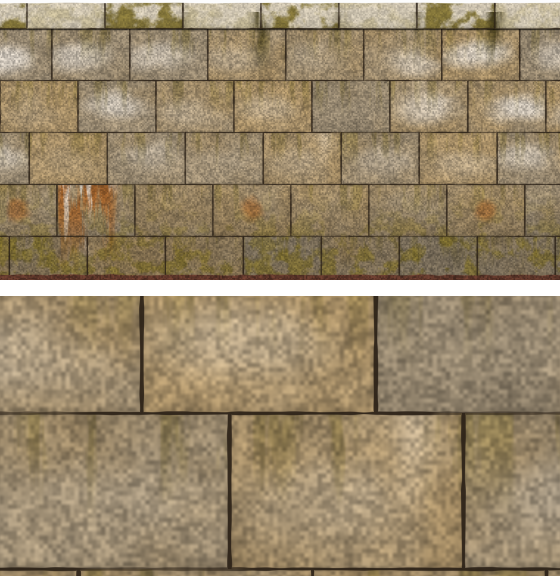
Top, the full canvas; bottom, a detail of the centre.
This texture is drawn by a Shadertoy shader. Its source:

```glsl
// Weathered granite block wall: five staggered courses under a pale coping.
// Each block gets a hashed tone and bleached patch; noise masks add grain,
// moss, drips and rust. Lengths are in canvas heights, origin at lower left.

const float BLOCK_W = 0.2785;
const float COURSE_H = 0.1855;
const float COURSE_BASE = -0.0295;   // bottom of the lowest course
const float COPING_Y = 0.898;
const float GROUND_Y = 0.018;
const float JOINT_V = 0.0024;        // half widths of the joints
const float JOINT_H = 0.0018;
const float GRAIN = 0.36;
const float OFFSETS[6] = float[6](0.12, 0.73, 0.375, 0.0, 0.665, 0.346);

const vec3 STONE = vec3(0.61, 0.55, 0.455);
const vec3 STONE_OCHRE = vec3(0.60, 0.51, 0.365);
const vec3 BLEACH = vec3(0.82, 0.79, 0.75);
const vec3 COPING = vec3(0.83, 0.79, 0.71);
const vec3 MOSS = vec3(0.40, 0.35, 0.12);
const vec3 MOSS_DARK = vec3(0.24, 0.21, 0.08);
const vec3 RUST = vec3(0.60, 0.37, 0.17);
const vec3 JOINT = vec3(0.17, 0.13, 0.09);
const vec3 GROUND = vec3(0.36, 0.21, 0.16);
const vec3 SKY = vec3(0.99);

float hash(vec2 p) {
    vec3 q = fract(p.xyx * 0.1031);
    q += dot(q, q.yzx + 33.33);
    return fract((q.x + q.y) * q.z);
}

float noise(vec2 p) {
    vec2 i = floor(p), f = fract(p);
    f = f * f * (3.0 - 2.0 * f);
    return mix(mix(hash(i), hash(i + vec2(1, 0)), f.x),
               mix(hash(i + vec2(0, 1)), hash(i + vec2(1, 1)), f.x), f.y);
}

float fbm(vec2 p) {
    float sum = 0.0, amp = 0.53;
    for (int i = 0; i < 4; i++) {
        sum += amp * noise(p);
        p = p * 2.03 + 17.3;
        amp *= 0.5;
    }
    return sum;
}

// Soft vertical run that starts at a given point and fades downwards
float drip(vec2 p, vec2 start, float halfWidth, float len) {
    float x = (p.x - start.x) / halfWidth;
    float fall = smoothstep(start.y - len, start.y, p.y) * step(p.y, start.y);
    return exp(-x * x) * fall;
}

void mainImage(out vec4 fragColor, in vec2 fragCoord) {
    vec2 p = fragCoord / iResolution.y;
    float aa = 0.75 / iResolution.y;

    // Courses and blocks
    float row = clamp(floor((p.y - COURSE_BASE) / COURSE_H), 0.0, 5.0);
    vec2 cell = vec2(p.x / BLOCK_W - OFFSETS[int(row)], (p.y - COURSE_BASE) / COURSE_H);
    vec2 id = vec2(floor(cell.x), row);
    vec2 f = cell - id;
    bool coping = row > 4.5;
    float tone = hash(id + 31.7);
    float cloud = fbm(p * 9.0 + id * 3.7);
    float blotch = fbm(p * 22.0 + 40.0);
    float streak = fbm(vec2(p.x * 45.0, p.y * 6.0));

    // Stone, darker and warmer towards the foot
    vec3 col = mix(STONE, STONE_OCHRE, smoothstep(0.25, 0.8, 0.5 * tone + 0.5 * cloud));
    col *= 0.92 + 0.12 * tone + 0.22 * (blotch - 0.5);
    col *= mix(0.83, 1.03, smoothstep(0.05, 0.4, p.y));
    if (coping) col = COPING * (0.90 + 0.2 * blotch);

    // Bleached patches, stronger high up and near both ends
    vec2 center = vec2(0.3 + 0.4 * hash(id + 5.1), 0.32 + 0.2 * hash(id + 9.4));
    vec2 q = (f - center) / vec2(0.50, 0.34) + 0.7 * (cloud - 0.5);
    float ends = smoothstep(0.1, 0.8, abs(p.x - 1.0));
    float bleach = (1.0 - smoothstep(0.25, 1.15, length(q))) * smoothstep(0.15, 0.65, p.y);
    bleach *= (0.35 + 0.65 * ends) * smoothstep(0.0, 0.6, hash(id + 2.3));
    if (!coping) col = mix(col, BLEACH, 0.88 * bleach);

    // Moss on alternate coping blocks, along block tops and at the foot
    float moss = 0.35 * smoothstep(0.48, 0.72, streak) * smoothstep(0.2, 1.0, f.y);
    moss += smoothstep(0.45, 0.65, blotch) * smoothstep(0.36, 0.03, p.y) * 0.65;
    if (coping) {
        float mossy = mod(id.x, 2.0) > 0.5 ? 0.85 : 0.25;
        moss = mossy * smoothstep(0.38, 0.68, blotch + 0.35 * (0.35 - f.y));
    }
    col = mix(col, MOSS * (0.85 + 0.4 * blotch), clamp(moss, 0.0, 0.85));

    // Moss running down from the coping joints
    float joint = round(p.x / BLOCK_W - OFFSETS[5]);
    float strength = mod(joint, 3.0) < 0.5 ? 0.95 : 0.28;
    vec2 source = vec2((joint + OFFSETS[5]) * BLOCK_W, COPING_Y + 0.06);
    float run = drip(p, source, 0.027, 0.26) * strength * step(0.5, joint);
    col = mix(col, MOSS_DARK, run * smoothstep(0.25, 0.65, streak));

    // Pale mineral runs
    for (int i = 0; i < 2; i++) {
        vec2 start = vec2(1.16, 0.526) + float(i) * vec2(0.34, 0.187);
        col = mix(col, BLEACH * vec3(1.0, 0.95, 0.86), 0.6 * drip(p, start, 0.025, 0.16));
    }

    // Rusty leak at lower left, and rust spots on every third block
    float leak = smoothstep(0.20, 0.215, p.x) * smoothstep(0.44, 0.38, p.x);
    leak *= smoothstep(0.0, 0.32, p.y) * step(p.y, 0.341);
    col = mix(col, RUST, leak * smoothstep(0.35, 0.6, streak));
    float lime = fbm(vec2(p.x * 38.0 + 9.0, p.y * 5.0));
    col = mix(col, BLEACH, 0.8 * leak * smoothstep(0.5, 0.68, lime));
    float spot = length((f - 0.5) * vec2(BLOCK_W, COURSE_H)) + 0.03 * (blotch - 0.5);
    if (row == 1.0 && mod(id.x, 3.0) == 2.0)
        col = mix(col, RUST, 0.6 * smoothstep(0.055, 0.02, spot));

    // Granite grain
    float grain = noise(p * 190.0) - 0.5 + 0.45 * (noise(p * 85.0 + 7.0) - 0.5);
    col *= 1.0 + GRAIN * grain * (coping ? 0.6 : 1.0);

    // Joints with worn edges and a shadow below the coping
    float edgeX = min(f.x, 1.0 - f.x) * BLOCK_W;
    float edgeY = (coping ? f.y : min(f.y, 1.0 - f.y)) * COURSE_H;
    float wear = 0.0016 * (noise(p * 60.0) - 0.5);
    col *= 1.0 - 0.14 * exp(-min(edgeX, edgeY) / 0.006);
    float lineX = 1.0 - smoothstep(-aa, aa, edgeX - JOINT_V + wear);
    float lineY = 1.0 - smoothstep(-aa, aa, edgeY - JOINT_H + wear);
    lineY *= 0.6 + 0.4 * smoothstep(0.35, 0.6, noise(p * vec2(14.0, 6.0)));
    col = mix(col, JOINT, 0.92 * max(lineX, lineY));
    float shadow = smoothstep(COPING_Y - 0.009, COPING_Y - 0.002, p.y) * step(p.y, COPING_Y);
    col *= 1.0 - 0.6 * shadow;

    // Ground strip and sky above the coping
    float ground = GROUND_Y + 0.006 * (noise(p * 30.0) - 0.5);
    col = mix(GROUND * (1.0 + 0.5 * grain), col, smoothstep(-aa, aa, p.y - ground));
    float top = 0.989 + 0.003 * (noise(p.xx * 8.0) - 0.5);
    col = mix(col, SKY, smoothstep(-aa, aa, p.y - top));
    fragColor = vec4(clamp(col, 0.0, 1.0), 1.0);
}
```
